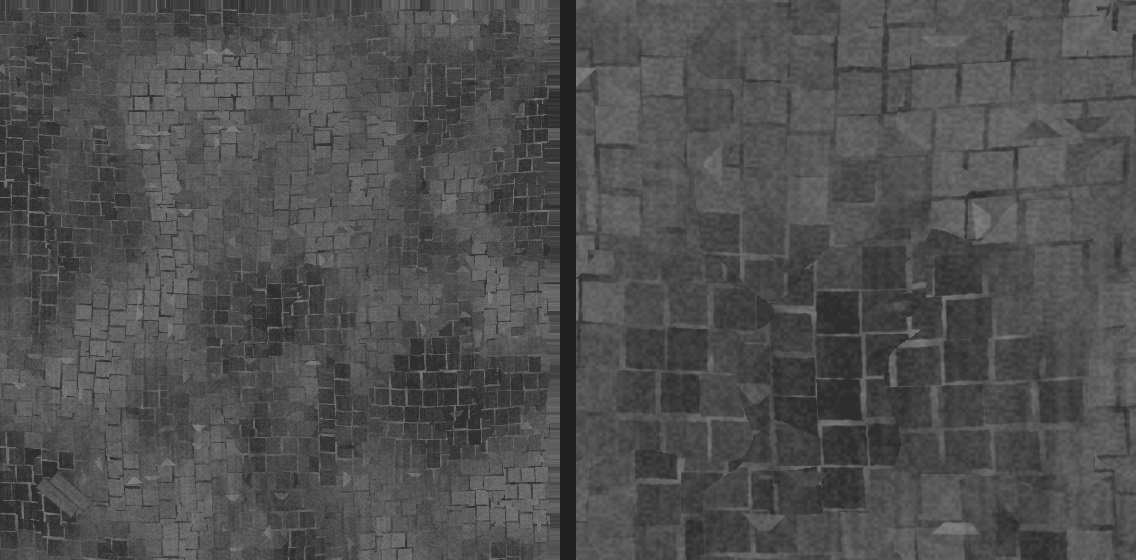
Left, the full canvas; right, a detail of the centre.
Write a WebGL 2 fragment shader that draws this texture.

```glsl
#version 300 es
precision highp float;
// Weathered grey paving: uneven small tiles in shifted patches, stained, chipped and smeared at two borders.
uniform vec2 u_resolution;
out vec4 fragColor;

float hash(vec2 p) {
    return fract(sin(dot(p, vec2(127.1, 311.7))) * 43758.5453);
}

vec2 hash2(vec2 p) {
    return vec2(hash(p), hash(p + 37.7));
}

float noise(vec2 p) {
    vec2 i = floor(p), f = fract(p);
    f = f * f * (3.0 - 2.0 * f);
    return mix(mix(hash(i), hash(i + vec2(1, 0)), f.x),
               mix(hash(i + vec2(0, 1)), hash(i + vec2(1, 1)), f.x), f.y);
}

float box(vec2 p, vec2 halfSize) {
    vec2 d = abs(p) - halfSize;
    return max(d.x, d.y);
}

// Broad stains, stretched downwards, with fairly abrupt dark and pale parts
float stain(vec2 p) {
    p.x += 0.05 * (noise(p * 9.0) - 0.5);
    float broad = noise(p * vec2(8.5, 5.5) + 13.4) - 0.5;
    float blotch = noise(p * vec2(17.0, 9.0) + 21.0) - 0.5;
    float drip = noise(p * vec2(48.0, 5.0)) - 0.5;
    float level = 0.62 * broad + 0.34 * blotch + 0.16 * drip;
    return 0.225 + 0.165 * smoothstep(-0.26, 0.26, level) + 0.07 * level;
}

// Tile space: tiles shrink towards the top right and their rows wander
vec2 tileSpace(vec2 p) {
    vec2 q = p * (vec2(31.0, 31.0) + vec2(4.0, 6.0) * p);
    return q + 1.1 * vec2(noise(p * 4.0), noise(p * 4.0 + 50.0));
}

void main() {
    vec2 uv = gl_FragCoord.xy / u_resolution;
    float pixel = 1.0 / min(u_resolution.x, u_resolution.y);

    // Clamping drags the last tiles out into streaks
    vec2 p = min(uv, vec2(0.981, 0.985) + 0.006 * (hash2(floor(uv.yx * 32.0)) - 0.5));
    vec2 q = tileSpace(p);
    float soft = max(0.03, 18.0 * pixel);

    // Patches laid with their own offset, staggered by row or by column
    vec2 ragged = vec2(noise(q * 0.7), noise(q * 0.7 + 80.0));
    vec2 region = floor(q / vec2(4.0, 5.0) + 0.6 * ragged);
    vec2 t = q + 0.7 * hash2(region);
    if (hash(region + 9.0) > 0.5) t.x += 0.8 * hash(vec2(floor(t.y), 5.0));
    else t.y += 0.8 * hash(vec2(floor(t.x), 8.0));
    vec2 id = floor(t) + region * 13.0;
    vec2 f = fract(t) - 0.5;

    // Tone held mostly constant across each tile
    vec2 centre = p - 0.65 * f / vec2(35.0, 37.0);
    float tone = stain(centre + 0.03 * (hash2(id) - 0.5));
    tone += 0.045 * (hash(id + 4.0) - 0.5);

    // Joints: pale between dark tiles, dark between pale ones
    float under = stain(p);
    float joint = 0.325 - 0.7 * (under - 0.31) + 0.16 * (noise(q * 1.7 + 11.0) - 0.5);
    vec2 slip = 0.1 * (hash2(id + 2.0) - 0.5);
    vec2 halfSize = 0.43 + 0.055 * hash2(id + 6.0);
    float wobble = 0.035 * (noise(q * 7.0) - 0.5);
    float gap = smoothstep(-soft, soft, box(f - slip, halfSize) + wobble);
    float worn = smoothstep(0.15, 0.45, noise(q * 0.9 + 31.0));
    float grey = mix(tone, joint, gap * mix(0.6, 1.0, worn));

    // Angular chips, clipped half diamonds lying over the joints
    vec2 s = q + 0.5 * noise(q * 0.3);
    vec2 chipId = floor(s);
    vec2 c = fract(s) - 0.5;
    vec2 facing = hash(chipId + 3.0) > 0.4 ? c : c.yx;
    facing.y *= hash(chipId + 7.0) > 0.5 ? 1.0 : -1.0;
    facing.y += 0.2;
    float chip = max(abs(facing.x) + abs(facing.y) - 0.49, -facing.y);
    chip = max(chip, facing.y - 0.2 - 0.3 * hash(chipId + 5.0));
    float chipped = step(0.86, hash(chipId)) * smoothstep(soft, -soft, chip);
    float ribs = 0.06 * (noise(p * vec2(260.0, 9.0)) - 0.5);
    grey = mix(grey, under + 0.19 * (hash(chipId + 1.0) - 0.35) + ribs, chipped);

    // Two slanting slabs near the lower left
    for (int i = 0; i < 2; i++) {
        vec2 d = p - vec2(0.103, 0.111) - float(i) * vec2(0.024, 0.011);
        d = mat2(0.76, 0.65, -0.65, 0.76) * d;
        float slab = box(d.yx, vec2(0.012, 0.042));
        float face = 0.33 + 0.04 * noise(d * vec2(20.0, 200.0)) - 0.09 * smoothstep(-0.003, 0.0, slab);
        grey = mix(grey, face, smoothstep(pixel, -pixel, slab));
    }

    // Streaked areas, faint scratches turned per tile and fine grain
    float streaked = smoothstep(0.5, 0.75, noise(p * 11.0 + 60.0));
    grey += 0.06 * streaked * (noise(p * vec2(240.0, 14.0)) - 0.5);
    float turn = 6.28 * hash(id + 8.0);
    vec2 slant = mat2(cos(turn), sin(turn), -sin(turn), cos(turn)) * p;
    grey += 0.035 * (noise(slant * vec2(60.0, 260.0)) - 0.5);
    grey += 0.075 * (noise(p * 500.0) - 0.5) + 0.03 * (noise(p * 230.0 + 7.0) - 0.5);

    fragColor = vec4(vec3(clamp(grey, 0.18, 0.49)), 1.0);
}
```
